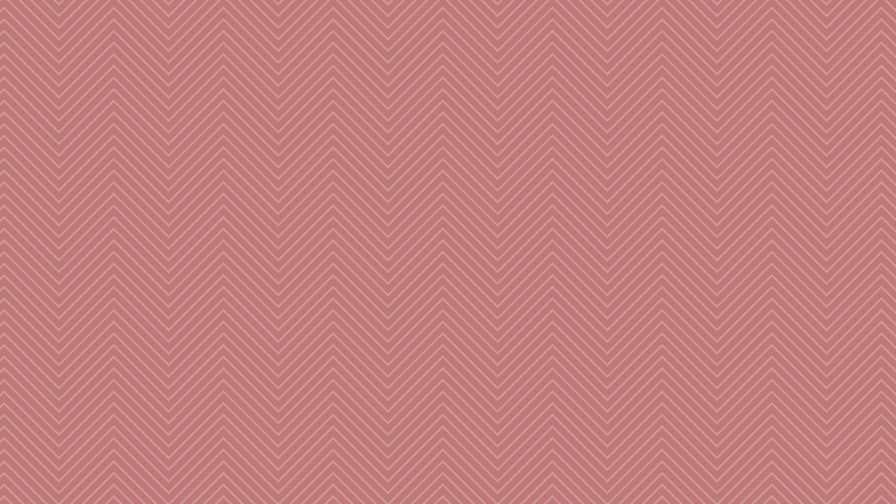
This pattern is drawn by a Shadertoy shader. Its source:

```glsl
// Fine pale chevron pinstripes on a dusty rose ground.

// Lengths are fractions of the canvas height.
const float ZIGZAG_PERIOD = 0.2176;   // distance between neighbouring peaks
const float ROW_SPACING   = 0.02308;  // vertical distance between stripes
const float LINE_SHARE    = 0.22;     // stripe width relative to the spacing
const float ZIGZAG_SLOPE  = 1.0;      // rise over run of each arm
const vec2  PEAK_OFFSET   = vec2(-0.0104, 0.0); // a peak, from the centre

const vec3 GROUND_COLOR = vec3(0.750, 0.470, 0.470);
const vec3 STRIPE_COLOR = vec3(0.810, 0.600, 0.600);

// Signed distance to the nearest edge of the stripes, negative inside.
float chevronDistance(vec2 p) {
    // Mirror each period about its peak.
    float fromPeak = abs(fract(p.x / ZIGZAG_PERIOD + 0.5) - 0.5) * ZIGZAG_PERIOD;

    // Unfold the zigzag into level rows and measure to the nearest one.
    float level = p.y + ZIGZAG_SLOPE * fromPeak;
    float toRow = abs(fract(level / ROW_SPACING + 0.5) - 0.5) * ROW_SPACING;

    // Turn the vertical distance into a perpendicular one.
    float verticalToNormal = inversesqrt(1.0 + ZIGZAG_SLOPE * ZIGZAG_SLOPE);
    return (toRow - 0.5 * LINE_SHARE * ROW_SPACING) * verticalToNormal;
}

void mainImage(out vec4 fragColor, in vec2 fragCoord) {
    vec2 p = (fragCoord - 0.5 * iResolution.xy) / iResolution.y - PEAK_OFFSET;

    // Pixel coverage of the stripe, smoothed over one pixel.
    float coverage = clamp(0.5 - chevronDistance(p) * iResolution.y, 0.0, 1.0);

    fragColor = vec4(mix(GROUND_COLOR, STRIPE_COLOR, coverage), 1.0);
}
```
